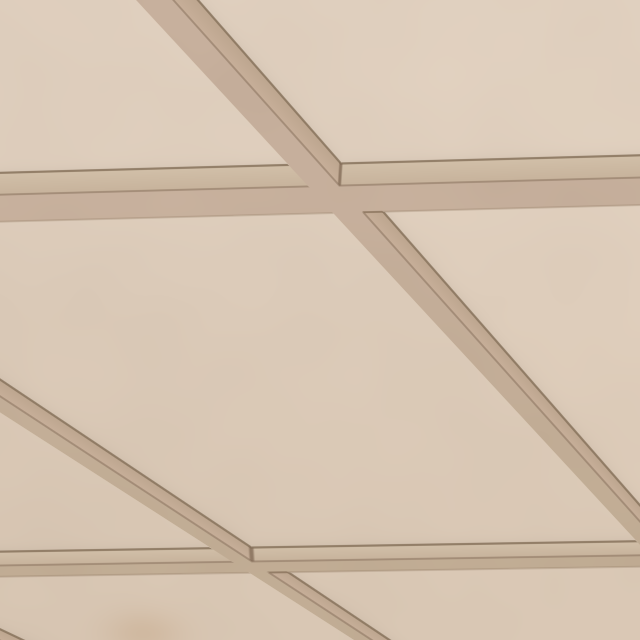
Give the GLSL for this pattern, as a Shadertoy shader.

```glsl
// A coffered ceiling of beige panels between flat beams, seen at a slant.
// Canvas points are projected to a square grid; each cell is an opening whose
// two visible side walls grow with distance from the viewer's foot point.

float hash(vec2 p) {
    p = fract(p * vec2(0.1031, 0.1137));
    p += dot(p, p.yx + 33.33);
    return fract((p.x + p.y) * p.x * 17.0);
}

float cornerSlope(vec2 corner, vec2 p) {
    float angle = 6.2832 * hash(corner + 40.0);
    return dot(vec2(cos(angle), sin(angle)), p - corner);
}

float gradientNoise(vec2 p) {
    vec2 i = floor(p), f = p - i;
    vec2 k = f * f * f * (f * (f * 6.0 - 15.0) + 10.0);
    vec2 r = vec2(1.0, 0.0);
    return mix(mix(cornerSlope(i, p), cornerSlope(i + r.xy, p), k.x),
               mix(cornerSlope(i + r.yx, p), cornerSlope(i + r.xx, p), k.x), k.y);
}

float least(vec2 v) { return min(v.x, v.y); }

float cover(float d, float soft) { return smoothstep(-soft, soft, d); }

float stroke(float d, float halfWidth, float soft) {
    return 1.0 - smoothstep(halfWidth - soft, halfWidth + soft, abs(d));
}

// Ceiling plane: x counts the diagonal beams, y the near-level ones
vec2 ceilingGrid(vec2 p) {
    float horizon = 1.9207 + 0.0035 * p.x - p.y;
    return vec2(1.460 * (p.y - 1.081 * p.x + 0.2296),
                1.838 * (p.y + 0.026 * p.x - 0.3464)) / horizon;
}

void mainImage(out vec4 fragColor, in vec2 fragCoord) {
    vec2 p = fragCoord / iResolution.y;
    p.y = 1.0 - p.y;
    float soft = max(0.001, 0.7 / iResolution.y);

    // Grid units per canvas unit along each axis
    vec2 grid = ceilingGrid(p);
    vec2 dx = (ceilingGrid(p + vec2(0.001, 0.0)) - grid) / 0.001;
    vec2 dy = (ceilingGrid(p + vec2(0.0, 0.001)) - grid) / 0.001;
    vec2 scale = sqrt(dx * dx + dy * dy);

    // Cells split along the middle of the beams
    vec2 cell = floor(grid + 0.024);
    vec2 nearEdge = grid - cell;
    vec2 farEdge = 0.952 - nearEdge;
    vec2 wall = vec2(0.0315, 0.037) + vec2(0.016, 0.020) * (cell + 1.0);

    // Distances in canvas units
    float nearDist = least(nearEdge / scale);
    float lipDist = least(farEdge / scale);
    float seamDist = least((farEdge - wall) / scale);
    float opening = cover(min(nearDist, lipDist), soft);
    float panelDist = min(nearDist, seamDist);
    vec2 rise = farEdge / wall;
    float cornerDist = (rise.x - rise.y) / length(scale / wall);

    // Flat beams
    float mottle = gradientNoise(p * 5.0) + 0.5 * gradientNoise(p * 11.0 + 7.0);
    vec3 color = mix(vec3(0.775, 0.685, 0.61), vec3(0.755, 0.675, 0.58), smoothstep(0.2, 0.9, p.y));
    color += 0.015 * mottle;

    // Recessed side walls, lighter on the level side
    vec3 diagonalWall = mix(vec3(0.78, 0.685, 0.60), vec3(0.74, 0.65, 0.56), clamp(rise.x, 0.0, 1.0));
    vec3 levelWall = mix(vec3(0.78, 0.70, 0.61), vec3(0.82, 0.75, 0.66), clamp(rise.y, 0.0, 1.0));
    vec3 wallColor = mix(diagonalWall, levelWall, cover(cornerDist, soft));
    color = mix(color, wallColor, opening);

    // Panels with soft light, faint mottling and edge shade
    vec3 panel = mix(vec3(0.876, 0.812, 0.745), vec3(0.850, 0.780, 0.705), smoothstep(0.0, 1.0, p.y));
    panel += 0.012 * (p.x - 0.5) + 0.010 * mottle + 0.006 * (hash(cell + 9.0) - 0.5);
    panel *= 1.0 - 0.04 * exp(-max(seamDist, 0.0) / 0.008);
    vec2 stain = (p - vec2(0.225, 0.99)) / vec2(0.06, 0.035);
    panel -= vec3(0.03, 0.05, 0.07) * exp(-dot(stain, stain));
    color = mix(color, panel, cover(panelDist, soft));

    // Seams at the panel, the lip of the beam and the wall corners
    float beside = cover(nearDist, soft);
    float onWall = opening * (1.0 - cover(seamDist, soft));
    color = mix(color, vec3(0.53, 0.45, 0.36), 0.85 * beside * stroke(seamDist, 0.0017, soft) * opening);
    color = mix(color, vec3(0.57, 0.48, 0.40), 0.65 * beside * stroke(lipDist, 0.0015, soft));
    color = mix(color, vec3(0.50, 0.41, 0.33), 0.75 * onWall * stroke(cornerDist, 0.0015, soft));

    // Thin shadow under the level beams, darker where it meets a wall
    float underBeam = stroke(nearEdge.y / scale.y, 0.0015, soft)
                    * cover(nearEdge.x / scale.x, soft) * cover(farEdge.x / scale.x, soft);
    float atWall = 1.0 - cover((farEdge.x - wall.x) / scale.x, soft);
    color = mix(color, vec3(0.55, 0.46, 0.37), underBeam * mix(0.30, 0.85, atWall));

    fragColor = vec4(color, 1.0);
}
```
